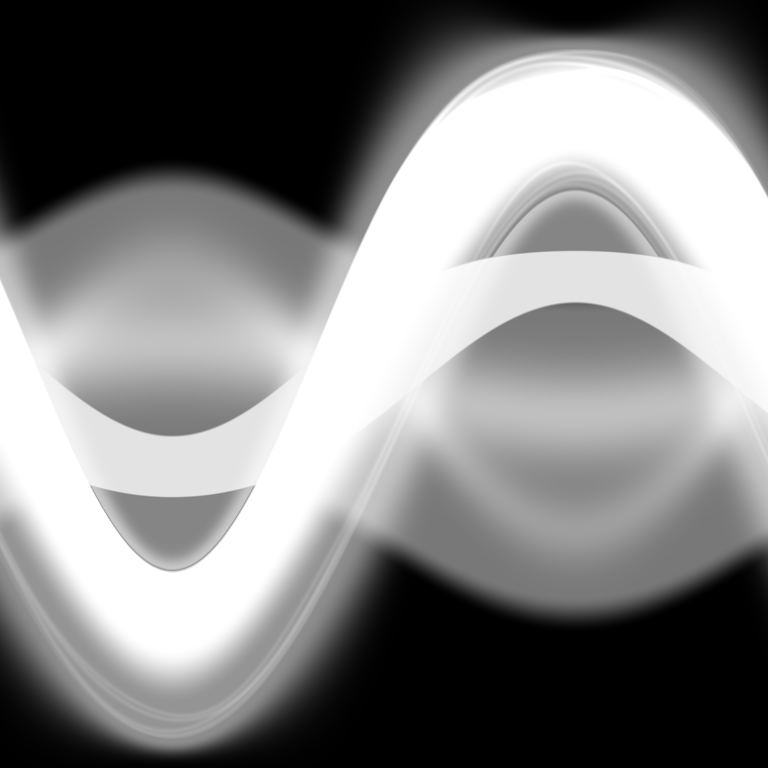
A three.js fragment shader for this background:

```glsl
// Overlapping translucent sine ribbons in white and grey, glowing on black.
varying vec2 vUv;

float hash(float n) {
  return fract(sin(n * 127.1) * 43758.5453);
}

// Wave height: middle, swing, and a bulge between the crests.
float wave(float middle, float swing, float bulge, float s) {
  return middle + swing * s + bulge * (1.0 - s * s);
}

// Soft fill between a lower and an upper curve.
float between(float y, float low, float high, float blur) {
  return smoothstep(low - blur, low + blur, y) * (1.0 - smoothstep(high - blur, high + blur, y));
}

float bell(float d, float width) {
  return exp(-d * d / (width * width));
}

void main() {
  float y = vUv.y;
  float phase = 6.28318 * (vUv.x - 0.487) / 1.05;
  float s = sin(phase);
  float steep = cos(phase) * cos(phase);
  float slope = sqrt(1.0 + 4.2 * steep);

  // Ribbon edges
  float mainTop = wave(0.599, 0.341, 0.124, s);
  float mainLow = wave(0.393, 0.359, -0.039, s);
  float paleTop = wave(0.553, 0.121, 0.043, s);
  float paleLow = wave(0.479, 0.127, -0.026, s);
  float greyTop = wave(0.694, -0.078, -0.029, s);
  float greyLow = wave(0.303, -0.104, 0.0, s);

  // Wide grey ribbon in opposite phase, with inner arcs and a level glow
  float grey = 0.47 * between(y, greyLow, greyTop, 0.024);
  grey += 0.15 * bell(y - wave(0.544, -0.234, 0.0, s), 0.045) * smoothstep(0.0, 0.5, s);
  grey += 0.15 * bell(y - wave(0.414, -0.234, 0.0, s), 0.055) * smoothstep(0.0, 0.5, -s);
  grey += 0.28 * bell(y - wave(0.505, -0.046, 0.0, s), 0.062);

  // Lens-shaped gaps and the pale ribbon
  float lens = between(y, mainTop, paleLow, 0.002) + between(y, paleTop, mainLow, 0.002);
  grey = max(grey, 0.52 * lens);
  grey = mix(grey, 0.89, between(y, paleLow, paleTop, 0.002));

  // Main ribbon: grey body and white core
  float across = (mainTop - y) / (mainTop - mainLow);
  float body = between(y, mainLow, mainTop, 0.005 * slope);
  float fade = 0.58 + 0.12 * s;
  float core = 1.0 - smoothstep(fade, fade + 0.32, across);
  core *= smoothstep(-0.01, 0.01 + 0.2 * smoothstep(0.0, 1.0, s), across);
  float ribbon = body * mix(0.58, 1.0, core);

  // Halo outside the main ribbon
  float outside = max(max(y - mainTop, mainLow - y), 0.0) / slope;
  float halo = 0.55 * bell(outside, 0.016 + 0.03 * steep);
  ribbon = max(ribbon, halo);

  // Fine strands along both edges
  float strands = 0.0;
  for (int i = 0; i < 4; i++) {
    float n = float(i);
    float sway = 0.006 * sin(phase * (1.0 + n) + 6.28318 * hash(n + 1.0));
    float inset = 0.008 + 0.009 * n + sway;
    strands += bell((y - mainTop + inset) / slope, 0.003);
    strands += 0.5 * bell((y - mainLow - inset) / slope, 0.003);
  }
  ribbon = min(ribbon + 0.12 * strands * body, 1.0);

  float light = 1.0 - (1.0 - min(grey, 1.0)) * (1.0 - ribbon);
  gl_FragColor = vec4(vec3(light), 1.0);
}
```
